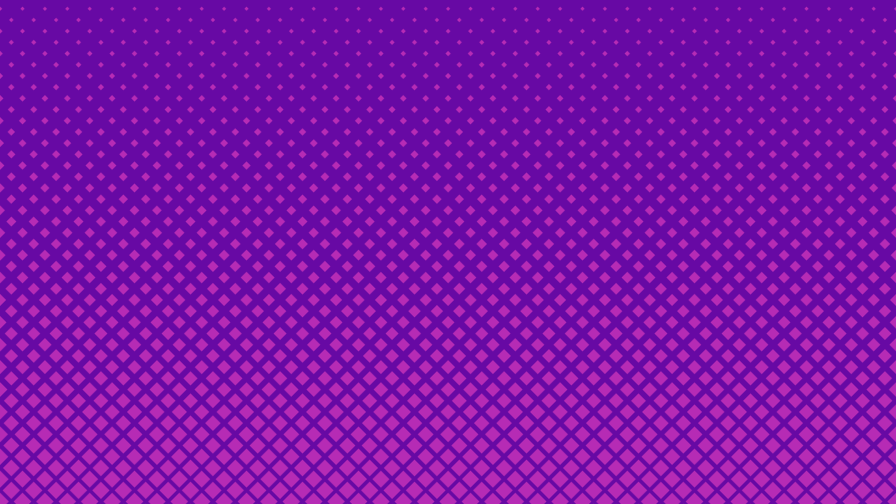
Give the GLSL for this background, as a Shadertoy shader.

```glsl
// Halftone of magenta diamonds on violet, growing steadily from top to bottom.
// The staggered lattice is a square grid turned by 45 degrees, so that each
// diamond becomes an axis-aligned square inside its own grid cell.

const float PERIODS = 22.5; // lattice periods over the canvas height

void mainImage(out vec4 fragColor, in vec2 fragCoord) {
    // Position in lattice periods, then in the turned grid
    float pixel = PERIODS / iResolution.y;
    vec2 p = fragCoord * pixel - vec2(0.005, 0.109);
    vec2 grid = vec2(p.x + p.y, p.x - p.y);
    vec2 centre = floor(grid + 0.5);

    // Diamond size depends on the height of its centre
    float height = (0.5 * (centre.x - centre.y) + 0.109) / PERIODS;
    float radius = mix(0.395, 0.088, height);

    // Smooth coverage, one pair of edges per grid axis
    float softness = 1.2 * sqrt(2.0) * pixel;
    vec2 edge = clamp((radius - abs(grid - centre)) / softness + 0.5, 0.0, 1.0);
    float coverage = edge.x * edge.y;

    vec3 violet = vec3(0.402, 0.037, 0.642);
    vec3 magenta = vec3(0.715, 0.168, 0.708);
    fragColor = vec4(mix(violet, magenta, coverage), 1.0);
}
```
